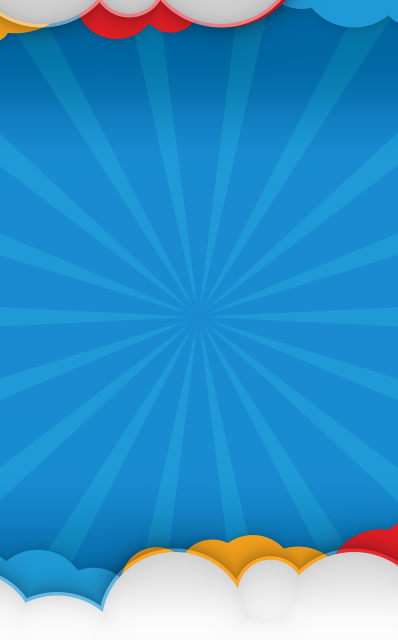
This background is drawn by a Shadertoy shader. Its source:

```glsl
const vec3 SKY = vec3(0.10, 0.545, 0.82);
const vec3 RAY = vec3(0.12, 0.605, 0.845);
const vec3 ORANGE = vec3(0.97, 0.64, 0.11);
const vec3 RED = vec3(0.89, 0.12, 0.15);

// Signed distance to a circle: xy = centre, z = radius
float lobe(vec2 p, vec3 c) {
    return length(p - c.xy) - c.z;
}

float cloud(vec2 p, vec3 a, vec3 b, vec3 c) {
    return min(lobe(p, a), min(lobe(p, b), lobe(p, c)));
}

float cover(float d) {
    float pixel = 100.0 / iResolution.y;
    return 1.0 - smoothstep(-0.6 * pixel, 0.6 * pixel, d);
}

vec3 shadow(vec3 col, float d, float strength, float reach) {
    return col * (1.0 - strength * exp(-max(d, 0.0) / reach));
}

// Flat coloured cloud with a faint drop shadow
vec3 paintCloud(vec3 col, float d, vec3 paint) {
    return mix(shadow(col, d, 0.13, 0.9), paint, cover(d));
}

// Paper cloud: drop shadow, tinted rim, then shaded paper
vec3 paintPaper(vec3 col, float d, vec3 paper, float rimLight) {
    vec3 rim = mix(col, vec3(0.95), rimLight);
    col = mix(shadow(col, d, 0.26, 1.6), rim, cover(d));
    return mix(col, paper, cover(d + 0.55));
}

vec3 sunburst(vec2 p) {
    vec2 q = p - vec2(31.0, 50.5);
    float turn = atan(q.y, q.x) * 18.0 / 6.2831853;
    float offAxis = abs(fract(turn + 0.5) - 0.5) * radians(20.0);
    float edge = length(q) * (offAxis - radians(2.75));
    vec3 col = mix(SKY, RAY, cover(edge) * smoothstep(0.0, 5.0, length(q)));

    // Darker bands at the top and bottom
    float dark = smoothstep(74.0, 92.0, p.y)
               + 0.75 * (1.0 - smoothstep(10.0, 27.0, p.y));
    return col - vec3(0.10, 0.14, 0.18) * dark;
}

vec3 topClouds(vec3 col, vec2 p) {
    float blue = cloud(p, vec3(47.1, 105.1, 6.5), vec3(55.3, 104.3, 8.6), vec3(63.8, 100.0, 3.9));
    float red = cloud(p, vec3(18.2, 100.4, 6.5), vec3(26.7, 99.6, 4.7), vec3(35.2, 108.3, 12.6));
    float orange = min(lobe(p, vec3(-1.6, 96.7, 3.4)), lobe(p, vec3(2.3, 106.0, 11.2)));
    col = paintCloud(col, blue, RAY);
    col = paintCloud(col, red, RED);
    col = paintCloud(col, orange, ORANGE);

    float d = cloud(p, vec3(6.5, 108.1, 12.4), vec3(20.2, 103.0, 5.73), vec3(34.5, 108.3, 12.6));
    vec3 paper = vec3(0.82 - 0.13 * exp(d / 1.5));
    return paintPaper(col, d, paper, 0.45);
}

vec3 bottomClouds(vec3 col, vec2 p) {
    float blue = cloud(p, vec3(-2.6, 8.9, 4.9), vec3(5.9, 6.4, 7.7), vec3(14.6, 4.8, 6.5));
    float orange = cloud(p, vec3(33.2, 10.2, 5.5), vec3(39.5, 9.8, 6.6), vec3(46.6, 6.8, 7.8));
    orange = min(orange, lobe(p, vec3(24.5, 8.9, 5.6)));
    float red = min(lobe(p, vec3(59.6, 8.7, 8.6)), lobe(p, vec3(65.1, 13.4, 5.7)));
    col = paintCloud(col, blue, RAY);
    col = paintCloud(col, orange, ORANGE);
    col = paintCloud(col, red, RED);

    float d = cloud(p, vec3(-4.6, 0.4, 10.7), vec3(8.9, -4.4, 11.9), vec3(27.3, 2.3, 12.0));
    d = min(d, min(lobe(p, vec3(42.3, 7.4, 5.7)), lobe(p, vec3(55.3, 1.7, 12.6))));
    d = min(d, p.y - 4.3);
    vec3 paper = vec3(0.99 - 0.12 * smoothstep(1.0, 13.0, p.y) - 0.08 * exp(d / 1.8));
    return paintPaper(col, d, paper, 0.4 * col.b);
}

void mainImage(out vec4 fragColor, in vec2 fragCoord) {
    // Percent of the canvas height
    vec2 p = 100.0 * fragCoord / iResolution.y;
    vec3 col = sunburst(p);
    col = topClouds(col, p);
    col = bottomClouds(col, p);
    fragColor = vec4(clamp(col, 0.0, 1.0), 1.0);
}
```
